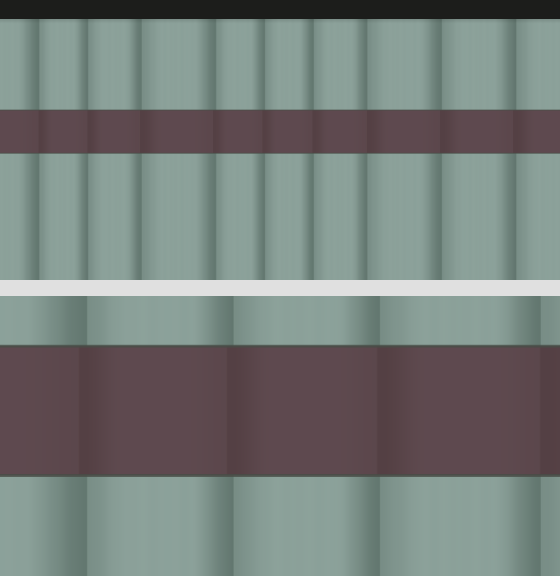
Top, the full canvas; bottom, a detail of the centre.
Reproduce this pattern procedurally as a Shadertoy shader.

```glsl
// Pleated sage panels of three widths, crossed by a plum band under a dark rail.
// A short loop finds the pleat at x; smooth ramps shade its two sides.
// Band seams drift slightly from the pleat edges along a slow sine.
#define NARROW 0.1743
#define MEDIUM 0.1914
#define WIDE 0.2659
#define FIRST_EDGE 0.138
#define RAIL_BOTTOM 0.932
#define BAND_BOTTOM 0.453
#define BAND_TOP 0.607
#define LINE_WIDTH 0.0034
#define LIT_CLOTH vec3(0.546, 0.630, 0.602)
#define FOLD_CLOTH vec3(0.385, 0.465, 0.435)
#define BAND_COLOR vec3(0.368, 0.287, 0.308)
#define RAIL_COLOR vec3(0.110, 0.115, 0.104)

// Widths cycle narrow, medium, wide; the fourth alternates narrow and wide.
float pleatWidth(int i) {
    int k = i % 4;
    if (k == 0) return i == 8 ? WIDE : NARROW;
    if (k == 1) return MEDIUM;
    if (k == 2) return WIDE;
    return i % 8 == 3 ? NARROW : WIDE;
}

// Distance from the left edge of the pleat at x, and its width.
vec2 pleatAt(float x) {
    float left = FIRST_EDGE - WIDE;
    float width = WIDE;
    for (int i = 0; i < 9; i++) {
        if (x < left + width) break;
        left += width;
        width = pleatWidth(i);
    }
    return vec2(x - left, width);
}

// Coverage of a horizontal stripe with soft edges.
float stripe(float y, float low, float high, float px) {
    return smoothstep(low - 0.5 * px, low + 0.5 * px, y)
         * (1.0 - smoothstep(high - 0.5 * px, high + 0.5 * px, y));
}

float lineAt(float y, float center, float px) {
    return stripe(y, center - 0.5 * LINE_WIDTH, center + 0.5 * LINE_WIDTH, px);
}

vec3 clothColor(float x, float px) {
    vec2 pleat = pleatAt(x);
    float t = pleat.x / pleat.y;
    float leftShade = 0.50 * (1.0 - smoothstep(-0.05, 0.30, t));
    float rightShade = smoothstep(0.70, 1.02, t);
    float shade = max(leftShade, rightShade);
    // Soften the step between neighbouring pleats.
    shade = mix(0.95, shade, smoothstep(0.0, 1.5 * px, pleat.x));
    return mix(LIT_CLOTH, FOLD_CLOTH, shade);
}

vec3 bandColor(float x, float px) {
    float drift = 0.006 - 0.0045 * cos(6.2832 * (x - 0.24) / 1.07);
    vec2 pleat = pleatAt(x + drift);
    float t = pleat.x / pleat.y;
    float shade = 1.0 - smoothstep(0.04, 0.30, t);
    shade = max(shade, 0.25 * smoothstep(0.75, 1.0, t));
    vec3 color = BAND_COLOR - shade * vec3(0.038, 0.036, 0.042);
    // Fine pale thread at each seam.
    float seam = 1.0 - smoothstep(0.0, max(px, 0.003), pleat.x);
    return color + 0.03 * seam;
}

void mainImage(out vec4 fragColor, in vec2 fragCoord) {
    vec2 p = fragCoord / iResolution.y;
    float px = 1.0 / iResolution.y;

    // Cloth, with a faint vertical weave and a short shadow below the rail.
    vec3 color = clothColor(p.x, px);
    color += 0.002 * (sin(p.x * 190.0) + sin(p.x * 317.0));
    color *= 1.0 - 0.10 * smoothstep(RAIL_BOTTOM - 0.018, RAIL_BOTTOM, p.y);

    // Band and its dark borders.
    color = mix(color, bandColor(p.x, px), stripe(p.y, BAND_BOTTOM, BAND_TOP, px));
    float border = max(lineAt(p.y, BAND_BOTTOM, px), lineAt(p.y, BAND_TOP, px));
    color = mix(color, vec3(0.28, 0.30, 0.275), 0.8 * border);

    // Rail along the top.
    float rail = smoothstep(RAIL_BOTTOM - 0.5 * px, RAIL_BOTTOM + 0.5 * px, p.y);
    color = mix(color, RAIL_COLOR, rail);

    fragColor = vec4(color, 1.0);
}
```
